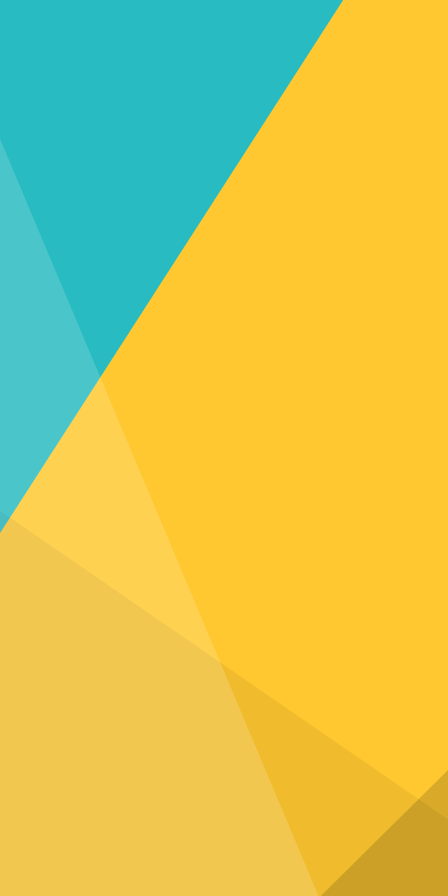
A WebGL 2 fragment shader for this background:

```glsl
#version 300 es
precision highp float;
// Flat geometric background: a teal corner on yellow, crossed by translucent planes.

#define YELLOW vec3(1.0, 0.784, 0.188)
#define TEAL vec3(0.157, 0.733, 0.757)
#define SHADE_ALPHA 0.06
#define LIGHT_ALPHA 0.16
#define CORNER_ALPHA 0.15

uniform vec2 u_resolution;
out vec4 fragColor;

// Antialiased coverage of the half plane to the left of the line from a to b,
// with both points given as fractions of the canvas.
float leftOf(vec2 a, vec2 b) {
    vec2 along = normalize((b - a) * u_resolution);
    vec2 offset = gl_FragCoord.xy - a * u_resolution;
    float signedDistance = along.x * offset.y - along.y * offset.x;
    return clamp(signedDistance + 0.5, 0.0, 1.0);
}

void main() {
    // Coverage of each plane
    float teal = leftOf(vec2(0.0, 0.405), vec2(0.766, 1.0));
    float shade = leftOf(vec2(1.0, 0.0855), vec2(0.0, 0.430));
    float light = leftOf(vec2(0.711, 0.0), vec2(0.0, 0.845));
    float corner = leftOf(vec2(1.0, 0.1406), vec2(0.716, 0.0));

    // Opaque base, then the translucent layers from back to front
    vec3 color = mix(YELLOW, TEAL, teal);
    color = mix(color, vec3(0.0), SHADE_ALPHA * shade);
    color = mix(color, vec3(1.0), LIGHT_ALPHA * light);
    color = mix(color, vec3(0.0), CORNER_ALPHA * corner);
    fragColor = vec4(color, 1.0);
}
```
